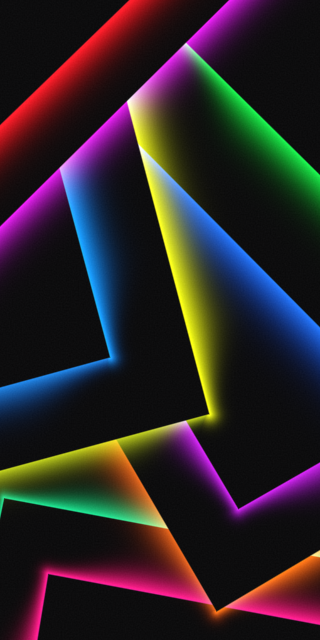
This background is drawn by a Shadertoy shader. Its source:

```glsl
// Stacked dark panels whose neon edges spill light onto the panels beneath.
// Each panel is a wedge or a half-plane painted back to front: its glow is
// screened over the lower layers, then its dark face covers them.

// Canvas units: x runs 0..1, y runs 0..2 upwards.
const vec3 FACE = vec3(0.050, 0.049, 0.053);
const vec3 RED = vec3(0.98, 0.08, 0.13);
const vec3 MAGENTA = vec3(0.84, 0.08, 0.88);
const vec3 PURPLE = vec3(0.74, 0.10, 0.86);
const vec3 PINK = vec3(0.96, 0.08, 0.52);
const vec3 ORANGE = vec3(0.96, 0.43, 0.05);
const vec3 RUST = vec3(0.82, 0.34, 0.06);
const vec3 YELLOW = vec3(0.92, 0.95, 0.04);
const vec3 OLIVE = vec3(0.66, 0.72, 0.06);
const vec3 GREEN = vec3(0.06, 0.86, 0.25);
const vec3 TEAL = vec3(0.07, 0.80, 0.50);
const vec3 CYAN = vec3(0.06, 0.60, 0.98);
const vec3 AZURE = vec3(0.08, 0.46, 0.82);
const vec3 BLUE = vec3(0.10, 0.42, 0.93);

const float FALLOFF = 1.55;       // shape of the glow profile
const float TAPER_LENGTH = 0.32;  // glow narrows this close to a corner
const float TAPER_MIN = 0.38;
const float RIM_WIDTH = 0.007;    // thin hot line along each edge
const float RIM_GAIN = 0.22;
const float GRAIN_SCALE = 190.0;
const float GRAIN_GAIN = 0.022;

vec2 hashGradient(vec2 cell) {
    vec3 h = fract(cell.xyx * vec3(0.1031, 0.1030, 0.0973));
    h += dot(h, h.yzx + 33.33);
    return fract((h.xx + h.yz) * h.zy) * 2.0 - 1.0;
}

float gradientNoise(vec2 p) {
    vec2 i = floor(p), f = fract(p);
    vec2 s = f * f * f * (f * (f * 6.0 - 15.0) + 10.0);
    vec2 e = vec2(0.0, 1.0);
    float low = mix(dot(hashGradient(i), f),
                    dot(hashGradient(i + e.yx), f - e.yx), s.x);
    float high = mix(dot(hashGradient(i + e.xy), f - e.xy),
                     dot(hashGradient(i + e.yy), f - e.yy), s.x);
    return mix(low, high, s.y);
}

// Light at distance d from an edge, at position t along it.
vec3 edgeGlow(float d, float t, vec3 tint, float reach) {
    d = max(d, 0.0);
    float r = d / (reach * mix(TAPER_MIN, 1.0, smoothstep(0.0, TAPER_LENGTH, t)));
    vec3 deepened = pow(tint, vec3(1.0 + 0.45 * min(r, 4.0)));
    return deepened * exp(-pow(r, FALLOFF)) + tint * RIM_GAIN * exp(-d / RIM_WIDTH);
}

void layPanel(inout vec3 color, float d, vec3 glow, float pixel) {
    vec3 lit = 1.0 - (1.0 - color) * (1.0 - min(glow, 1.0));
    color = mix(FACE, lit, smoothstep(-pixel, pixel, d));
}

// Half-plane to the left of the line from a to b.
void straightPanel(inout vec3 color, vec2 p, vec2 a, vec2 b,
                   vec3 tint, float reach, float pixel) {
    vec2 dir = normalize(b - a);
    float d = dot(p - a, vec2(dir.y, -dir.x));
    layPanel(color, d, edgeGlow(d, dot(p - a, dir), tint, reach), pixel);
}

// Convex wedge with edges running from its corner through a and b.
void wedgePanel(inout vec3 color, vec2 p, vec2 corner, vec2 a, vec2 b,
                vec3 tintA, vec3 tintB, vec2 reach, float pixel) {
    vec2 q = p - corner;
    vec2 u = normalize(a - corner), v = normalize(b - corner);
    float turn = sign(u.x * v.y - u.y * v.x);
    float d = max(turn * dot(q, vec2(u.y, -u.x)), turn * dot(q, vec2(-v.y, v.x)));
    float tA = dot(q, u), tB = dot(q, v);
    vec3 glowA = edgeGlow(length(q - u * max(tA, 0.0)), tA, tintA, reach.x);
    vec3 glowB = edgeGlow(length(q - v * max(tB, 0.0)), tB, tintB, reach.y);
    layPanel(color, d, max(glowA, glowB), pixel);
}

void mainImage(out vec4 fragColor, in vec2 fragCoord) {
    float pixel = 2.0 / iResolution.y;
    vec2 p = (fragCoord - 0.5 * iResolution.xy) * pixel + vec2(0.5, 1.0);
    vec3 color = FACE;

    // Lower panels
    wedgePanel(color, p, vec2(0.013, 0.443), vec2(0.516, 0.349), vec2(0.0, 0.380),
               TEAL, TEAL, vec2(0.060, 0.050), pixel);
    wedgePanel(color, p, vec2(0.151, 0.206), vec2(1.0, 0.047), vec2(0.117, 0.0),
               PINK, PINK, vec2(0.062, 0.060), pixel);
    wedgePanel(color, p, vec2(0.677, 0.089), vec2(0.370, 0.615), vec2(1.0, 0.281),
               RUST, ORANGE, vec2(0.070, 0.060), pixel);
    wedgePanel(color, p, vec2(0.745, 0.409), vec2(0.594, 0.664), vec2(1.0, 0.555),
               PURPLE, PURPLE, vec2(0.062, 0.070), pixel);

    // Right-hand diagonals
    straightPanel(color, p, vec2(0.464, 1.518), vec2(1.0, 0.977), BLUE, 0.090, pixel);
    straightPanel(color, p, vec2(0.599, 1.849), vec2(1.0, 1.453), GREEN, 0.075, pixel);

    // Nested central wedges
    wedgePanel(color, p, vec2(0.654, 0.706), vec2(0.404, 1.654), vec2(0.0, 0.529),
               YELLOW, OLIVE, vec2(0.074, 0.058), pixel);
    wedgePanel(color, p, vec2(0.344, 0.883), vec2(0.195, 1.440), vec2(0.0, 0.789),
               CYAN, AZURE, vec2(0.072, 0.075), pixel);

    // Upper-left diagonals
    straightPanel(color, p, vec2(-0.716, 0.584), vec2(0.716, 2.0), MAGENTA, 0.066, pixel);
    straightPanel(color, p, vec2(-0.404, 1.218), vec2(0.404, 2.0), RED, 0.074, pixel);

    // Fine surface grain
    color += GRAIN_GAIN * gradientNoise(p * GRAIN_SCALE);
    fragColor = vec4(clamp(color, 0.0, 1.0), 1.0);
}
```
